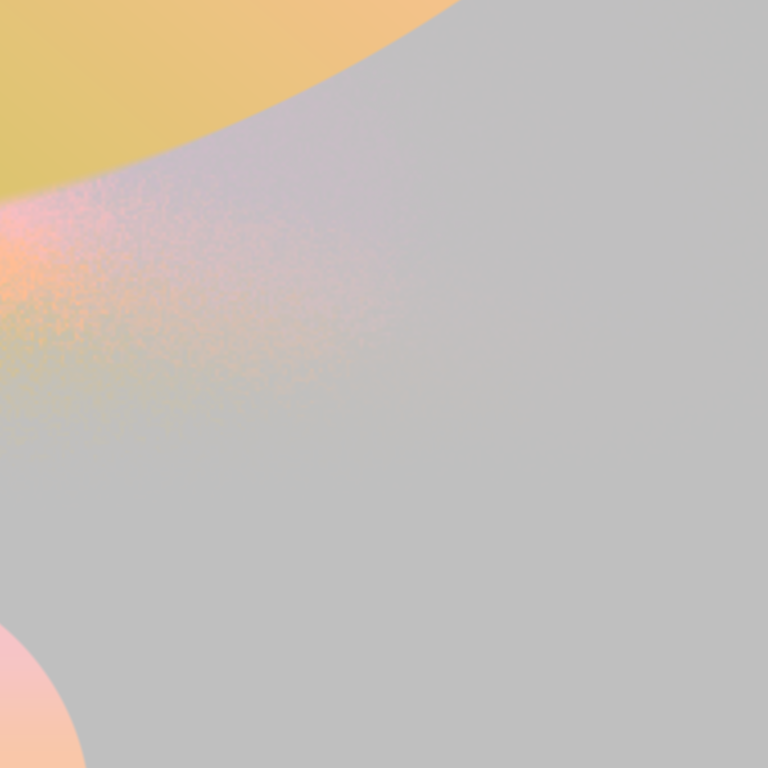
Reproduce this background procedurally as a three.js fragment shader.

```glsl
// Soft grey backdrop with two pastel discs cut off by the frame and a grainy
// iridescent glow below the larger one. The glow is a sum of Gaussians whose
// hue runs through four stops; noise scatters it into a fine grain.

#define GRAIN_FREQ 170.0
#define GRAIN_SCATTER 0.09
#define GRAIN_CONTRAST 0.9
#define GLOW_CORE 0.55
#define GLOW_HALO 0.42
#define HALO_EDGE 0.535
#define GREY vec3(0.75)

varying vec2 vUv;

float hash(vec2 p) {
  vec3 q = fract(vec3(p.xyx) * 0.1031);
  q += dot(q, q.yzx + 33.33);
  return fract((q.x + q.y) * q.z);
}

float valueNoise(vec2 p) {
  vec2 cell = floor(p);
  vec2 f = fract(p);
  f = f * f * (3.0 - 2.0 * f);
  float low = mix(hash(cell), hash(cell + vec2(1.0, 0.0)), f.x);
  float high = mix(hash(cell + vec2(0.0, 1.0)), hash(cell + vec2(1.0)), f.x);
  return mix(low, high, f.y);
}

// Coverage of a disc with an edge of the given softness.
float disc(vec2 p, vec2 center, float radius, float softness) {
  return 1.0 - smoothstep(-softness, softness, length(p - center) - radius);
}

// Yellow, orange, pink and mauve bands, tilted slightly across the canvas.
vec3 glowColor(vec2 p) {
  float h = p.y + 0.28 * p.x;
  vec3 color = vec3(0.87, 0.76, 0.50);
  color = mix(color, vec3(1.00, 0.74, 0.58), smoothstep(0.55, 0.65, h));
  color = mix(color, vec3(0.98, 0.74, 0.76), smoothstep(0.65, 0.74, h));
  return mix(color, vec3(0.86, 0.72, 0.82), smoothstep(0.74, 0.86, h));
}

// Bright core at the left border plus a wide halo with a faint outer rim.
float glowAmount(vec2 p) {
  float core = length(p - vec2(0.0, 0.68)) / 0.11;
  vec2 q = p - vec2(0.0, 0.69);
  q.y *= q.y < 0.0 ? 2.0 : 1.3;
  float d = length(q);
  float halo = GLOW_HALO * exp(-d * d / 0.32);
  halo *= mix(1.0, 0.5, smoothstep(HALO_EDGE - 0.04, HALO_EDGE + 0.04, d));
  halo *= smoothstep(0.3, 0.6, p.y);
  return GLOW_CORE * exp(-core * core) + halo;
}

void main() {
  vec2 p = vUv;

  // Grain: jitter the sampled position and vary the density.
  vec2 g = p * GRAIN_FREQ;
  vec2 jitter = vec2(valueNoise(g), valueNoise(g + 57.0)) - 0.5;
  float density = valueNoise(g * 1.1 + 131.0) - 0.5;
  float calm = exp(-dot(p - vec2(0.0, 0.7), p - vec2(0.0, 0.7)) / 0.015);
  float grain = mix(1.0, 0.3, calm);
  vec2 scattered = p + jitter * GRAIN_SCATTER * grain;
  float amount = glowAmount(scattered) * (1.0 + GRAIN_CONTRAST * grain * density);
  vec3 color = mix(GREY, glowColor(scattered), clamp(amount, 0.0, 1.0));

  // Large golden disc, with an edge that sharpens to the right.
  float goldMix = clamp(1.2 * p.x + 1.4 * (p.y - 0.76), 0.0, 1.0);
  vec3 gold = mix(vec3(0.865, 0.77, 0.44), vec3(0.955, 0.76, 0.54), goldMix);
  float softness = mix(0.014, 0.003, smoothstep(0.0, 0.35, p.x));
  color = mix(color, gold, disc(p, vec2(-0.4475, 2.562), 1.88, softness));

  // Small peach disc in the lower left corner.
  vec3 peach = mix(vec3(0.975, 0.78, 0.66), vec3(0.965, 0.77, 0.78),
                   smoothstep(0.0, 0.17, p.y));
  color = mix(color, peach, disc(p, vec2(-0.2064, -0.063), 0.3245, 0.003));

  gl_FragColor = vec4(color, 1.0);
}
```
